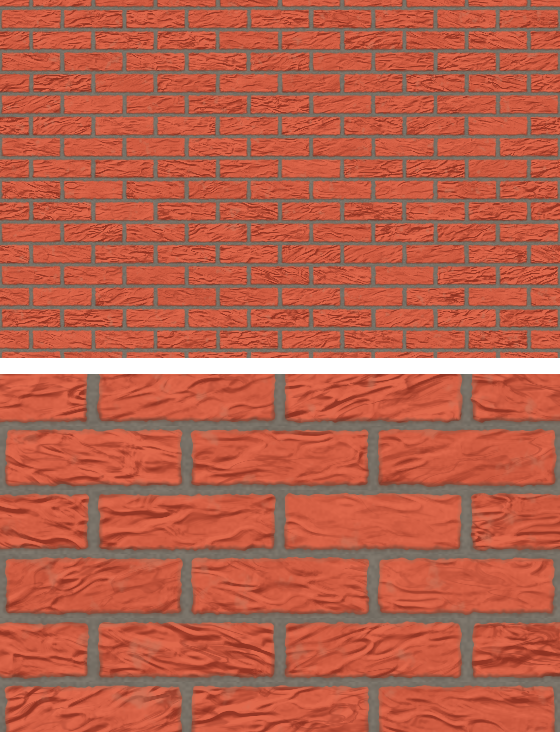
Top, the full canvas; bottom, a detail of the centre.
Write a WebGL 2 fragment shader that draws this texture.

```glsl
#version 300 es
precision highp float;
uniform vec2 u_resolution;
out vec4 fragColor;

const vec2 WALL = vec2(9.0, 16.75);        // bricks across, courses up
const float COURSE_SHIFT = 0.64;           // part of the lowest course cut off
const vec2 HALF_BRICK = vec2(1.375, 0.433); // in course heights
const vec3 MORTAR = vec3(0.47, 0.44, 0.40);
const vec3 CLAY = vec3(0.79, 0.34, 0.24);
const vec3 CLAY_LIGHT = vec3(0.88, 0.41, 0.30);
const vec3 CLAY_DARK = vec3(0.53, 0.18, 0.12);
const vec3 CLAY_PALE = vec3(0.78, 0.47, 0.37);
const vec3 EDGE_SHADE = vec3(0.40, 0.26, 0.21);

float hash(vec2 p) {
    return fract(sin(dot(p, vec2(127.1, 311.7))) * 43758.5453);
}

float noise(vec2 p) {
    vec2 i = floor(p), f = fract(p);
    f = f * f * (3.0 - 2.0 * f);
    return mix(mix(hash(i), hash(i + vec2(1, 0)), f.x),
               mix(hash(i + vec2(0, 1)), hash(i + vec2(1, 1)), f.x), f.y);
}

float fbm(vec2 p) {
    float sum = 0.0, amp = 0.5;
    for (int i = 0; i < 4; i++) {
        sum += amp * noise(p);
        p = mat2(1.6, 1.2, -1.2, 1.6) * p + 7.3;
        amp *= 0.5;
    }
    return sum;
}

float roundedBox(vec2 p, vec2 halfSize, float radius) {
    vec2 d = abs(p) - halfSize + radius;
    return length(max(d, 0.0)) + min(max(d.x, d.y), 0.0) - radius;
}

// Skewed, stretched coordinates follow the direction of the folds
vec2 foldSpace(vec2 p, vec2 seed, float slant) {
    vec2 q = vec2(p.x * 1.3, p.y * 3.6 + p.x * slant) + seed;
    return q + 1.1 * vec2(noise(q * 1.7 + 4.0), noise(q * 1.7 + 19.0));
}

float clayHeight(vec2 p, vec2 seed, float slant) {
    vec2 q = foldSpace(p, seed, slant);
    float ridge = 1.0 - abs(2.0 * noise(q * 1.4) - 1.0);
    return 0.55 * ridge + 0.8 * fbm(q * 1.8 + 31.0);
}

// Thin broken cracks along one contour of the noise
float creases(vec2 p, vec2 seed, float slant) {
    vec2 q = foldSpace(p, seed + 53.0, slant);
    float line = smoothstep(0.075, 0.0, abs(fbm(q * 1.2) - 0.45));
    return line * smoothstep(0.42, 0.68, noise(q * 0.9 + 11.0));
}

vec3 clayColor(vec2 p, vec2 id) {
    vec2 seed = 90.0 * vec2(hash(id), hash(id + 41.0));
    float slant = mix(-1.3, 1.3, hash(id + 17.0));
    float rough = mix(0.3, 1.0, hash(id + 29.0));
    rough *= mix(0.45, 1.2, noise(p * vec2(1.4, 2.5) + seed));

    // Relief lit from the upper left
    vec2 toLight = vec2(-0.025, 0.045);
    float relief = clayHeight(p, seed, slant) - clayHeight(p + toLight, seed, slant);
    float shade = rough * relief * 3.2;
    float grain = noise(p * 23.0 + seed) - 0.5;
    float tone = 0.38 + 0.35 * (hash(id + 5.0) - 0.5)
               + 0.7 * (fbm(p * 2.2 + seed) - 0.47) + 0.35 * grain;

    vec3 color = mix(CLAY, CLAY_LIGHT, clamp(tone + 1.5 * shade, 0.0, 1.0));
    color = mix(color, CLAY_DARK, clamp(-1.7 * shade - 0.06, 0.0, 0.8));
    color = mix(color, CLAY_DARK, 0.7 * rough * creases(p, seed, slant));
    float dust = smoothstep(0.60, 0.80, fbm(p * 3.0 + seed + 70.0));
    return mix(color, CLAY_PALE, 0.55 * dust);
}

vec3 mortarColor(vec2 p) {
    return MORTAR * (0.92 + 0.12 * noise(p * 20.0) + 0.06 * noise(p * 5.0));
}

void main() {
    vec2 wall = gl_FragCoord.xy / u_resolution * WALL + vec2(0.0, COURSE_SHIFT);
    float pixel = WALL.y / u_resolution.y;
    float brickLength = u_resolution.x / WALL.x * pixel;

    // Running bond: every other course moves by half a brick
    float course = floor(wall.y);
    wall.x += 0.5 * mod(course, 2.0);
    vec2 id = vec2(mod(floor(wall.x), WALL.x), course);
    vec2 local = (fract(wall) - 0.5) * vec2(brickLength, 1.0);
    vec2 surface = wall * vec2(brickLength, 1.0);

    // Slightly uneven outline and size of each brick
    vec2 halfSize = HALF_BRICK - 0.015 * vec2(hash(id + 3.0), hash(id + 8.0));
    float chips = 0.045 * (noise(surface * 7.0) - 0.5) + 0.025 * (noise(surface * 17.0) - 0.5);
    float dist = roundedBox(local, halfSize, 0.06) + chips;
    float inside = smoothstep(0.7 * pixel, -0.7 * pixel, dist);

    // Shaded lower rim, pale upper rim and shadow cast on the joint
    float rim = smoothstep(-0.075, 0.0, dist);
    float lower = smoothstep(0.1, -0.4, local.y);
    vec3 brick = clayColor(local, id);
    brick = mix(brick, CLAY_PALE, 0.40 * rim * (1.0 - lower));
    brick = mix(brick, EDGE_SHADE, rim * mix(0.12, 0.62, lower));
    float castShadow = smoothstep(0.06, 0.0, dist) * mix(0.12, 0.32, lower);
    vec3 joint = mix(mortarColor(surface), EDGE_SHADE, castShadow);

    fragColor = vec4(mix(joint, brick, inside), 1.0);
}
```
